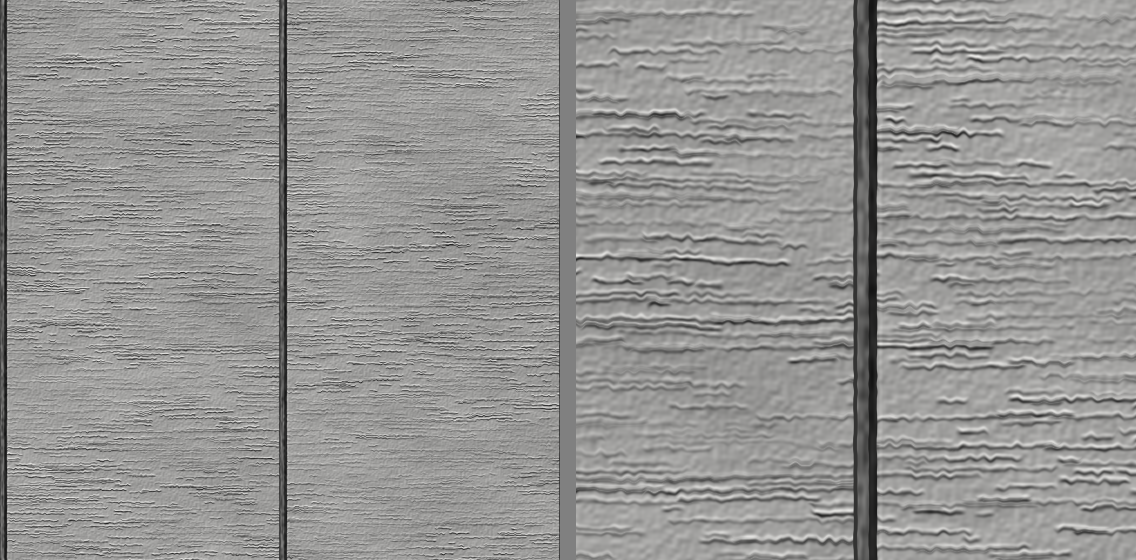
Left: the whole. Right: its middle third, enlarged.
A Shadertoy shader for this texture:

```glsl
// Grey wall panels of combed plaster with fine horizontal ridges, split by two dark vertical grooves.

// Three random values from 0 to 1 for a lattice point
vec3 hash(vec2 p) {
    vec3 q = fract(p.xyx * vec3(.1031, .1030, .0973));
    q += dot(q, q.yxz + 33.33);
    return fract((q.xxy + q.yzz) * q.zyx);
}

// Value noise that wraps over the unit square, with a whole number of cells
float noise(vec2 p, vec2 cells) {
    p *= cells;
    vec2 i = floor(p), f = fract(p);
    f = f * f * (3. - 2. * f);
    vec2 a = mod(i, cells), b = mod(i + 1., cells);
    return mix(mix(hash(a).x, hash(vec2(b.x, a.y)).x, f.x),
               mix(hash(vec2(a.x, b.y)).x, hash(b).x, f.x), f.y);
}

// Lit upper edge (x) and shaded lower edge (y) of the ridges scattered on a grid
vec2 ridges(vec2 p, vec2 grid, float seed, float width) {
    vec2 cell = floor(p * grid), shade = vec2(0);
    for (int j = -1; j <= 1; j++)
    for (int i = -1; i <= 1; i++) {
        vec2 id = cell + vec2(i, j);
        vec2 key = mod(id, grid) + seed;
        vec3 place = hash(key), style = hash(key + 171.);
        vec2 d = p - (id + place.xy) / grid;
        d.y += d.x * (style.x - .4) * .03;
        float halfLength = mix(.1, .6, place.z * place.z) / grid.x;
        float body = smoothstep(0., .005, halfLength - abs(d.x)) * mix(.4, 1., style.y);
        vec2 edge = (vec2(d.y) + vec2(-.0012, .0012)) / width;
        shade = max(shade, body * exp(-edge * edge));
    }
    return shade;
}

void mainImage(out vec4 fragColor, in vec2 fragCoord) {
    vec2 uv = fragCoord / iResolution.xy;
    float pixel = 1. / iResolution.y;

    // Shift the second panel so that ridges do not run on across the groove
    vec2 p = uv + vec2(0, .37 * step(.5, uv.x));

    // Ragged but nearly straight ridges
    vec2 q = p;
    q.y += (noise(p, vec2(250, 110)) - .5) * .0026
         + (noise(p, vec2(11, 16)) - .5) * .004;
    vec2 shade = vec2(0);
    for (int k = 0; k < 4; k++) {
        float layer = float(k);
        shade = max(shade, ridges(q, vec2(4. + 3. * layer, 54. + 12. * layer),
                                  300. + 230. * layer, max(.0012, .6 * pixel)));
    }
    // Ridges fade in worn patches and break up along their length
    shade *= mix(.45, 1.1, smoothstep(.2, .65, noise(p, vec2(6, 22))));
    shade *= mix(.6, 1.15, noise(p, vec2(110, 150)));

    // Grain lit from the upper left, and broad changes of tone
    vec2 toLight = vec2(-.0014, .002);
    float grain = noise(p, vec2(290, 340)) - noise(p + toLight, vec2(290, 340))
                + .6 * (noise(p, vec2(110, 190)) - noise(p + toLight, vec2(110, 190)));
    float tone = .618 + .1 * grain
               + .055 * (noise(p, vec2(5, 9)) - .5)
               + .045 * (noise(p, vec2(16, 60)) - .5)
               + .035 * (noise(p, vec2(40, 150)) - .5);
    tone += .23 * shade.x - .39 * shade.y;

    // Groove: thin dark edge, worn grey side, deep shadow
    float g = fract(uv.x * 2. + .1) * .5 - .05;
    g += (noise(uv, vec2(2, 210)) - .5) * .0006;
    float soft = .7 * pixel;
    float wear = noise(uv, vec2(420, 38)) - .5 + .8 * (noise(uv, vec2(300, 160)) - .5);
    float floorTone = mix(.2, .37 + .22 * wear, smoothstep(-soft, soft, g - .0008));
    floorTone = mix(floorTone, .13 + .08 * wear, smoothstep(-soft, soft, g - .0076));
    float groove = smoothstep(-soft, soft, g + .0015) * smoothstep(-soft, soft, .0125 - g);
    tone += .05 * smoothstep(.002, 0., abs(g - .0145));
    tone = mix(tone, floorTone, groove);

    fragColor = vec4(clamp(tone * vec3(1.003, 1., .99), 0., 1.), 1);
}
```
